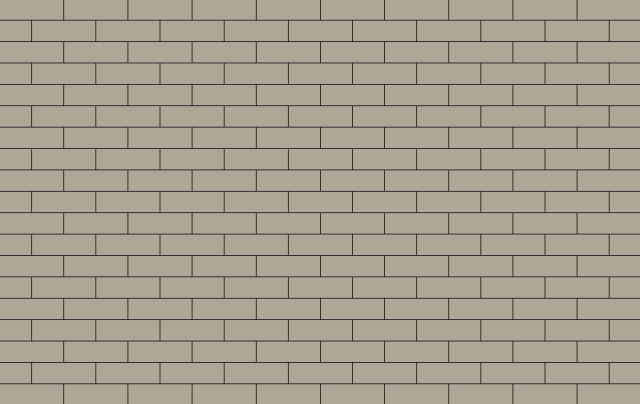
This pattern is drawn by a WebGL 1 fragment shader. Its source:

```glsl
precision highp float;

uniform vec2 u_resolution;

// Lengths are fractions of the canvas width
#define BRICKS_ACROSS 9.974
#define BRICK_ASPECT 3.0
#define JOINT_WIDTH 0.00122
#define CENTER_SHIFT 0.00065
#define BRICK_COLOR vec3(0.69, 0.65, 0.59)
#define JOINT_COLOR vec3(0.08, 0.06, 0.08)

// Share of a pixel covered by a line whose axis lies at the given distance
float lineCoverage(float distanceToAxis, float lineWidth, float pixelSize) {
  float left = max(distanceToAxis - 0.5 * pixelSize, -0.5 * lineWidth);
  float right = min(distanceToAxis + 0.5 * pixelSize, 0.5 * lineWidth);
  return clamp((right - left) / pixelSize, 0.0, 1.0);
}

// Distance to the nearest edge of a centered cell
float edgeDistance(float cellCoord, float cellSize) {
  return (0.5 - abs(fract(cellCoord) - 0.5)) * cellSize;
}

void main() {
  float pixelSize = 1.0 / u_resolution.x;
  vec2 position = (gl_FragCoord.xy - 0.5 * u_resolution) * pixelSize;
  position.x -= CENTER_SHIFT;

  vec2 brickSize = vec2(1.0, 1.0 / BRICK_ASPECT) / BRICKS_ACROSS;

  // Running bond: every other course slides by half a brick
  vec2 cell = position / brickSize + 0.5;
  cell.x += 0.5 * mod(floor(cell.y), 2.0);

  // Bed joints run across, head joints divide each course
  float bed = lineCoverage(edgeDistance(cell.y, brickSize.y), JOINT_WIDTH, pixelSize);
  float head = lineCoverage(edgeDistance(cell.x, brickSize.x), JOINT_WIDTH, pixelSize);
  float joint = 1.0 - (1.0 - bed) * (1.0 - head);

  gl_FragColor = vec4(mix(BRICK_COLOR, JOINT_COLOR, joint), 1.0);
}
```
